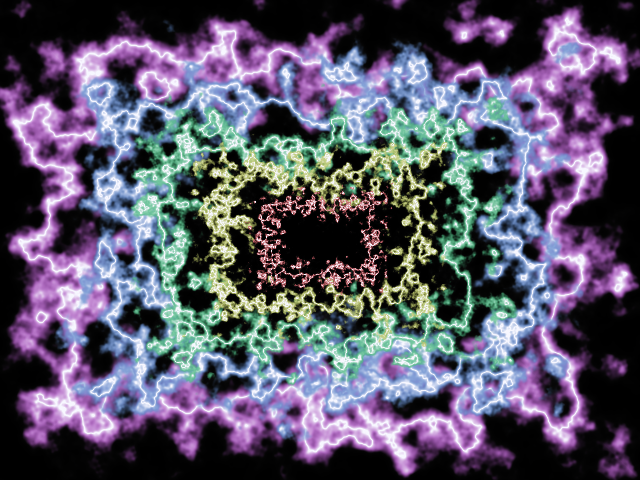
Reproduce this background procedurally as a Shadertoy shader.

```glsl
const int RING_COUNT = 5;
const float INNER_SIZE = 0.107;
const float OUTER_SIZE = 0.52;
const vec2 FRAME_HALF = vec2(1.0, 0.68);
const vec3 FILAMENT_COLOR = vec3(0.97, 0.97, 1.0);

// Red, yellow, green, blue and violet, from the centre outwards
const vec3 RING_COLORS[RING_COUNT] = vec3[RING_COUNT](
    vec3(0.72, 0.20, 0.23),
    vec3(0.68, 0.73, 0.27),
    vec3(0.18, 0.68, 0.42),
    vec3(0.28, 0.46, 0.76),
    vec3(0.64, 0.24, 0.73)
);

// Sine-free hash in 0..1
float hash21(vec2 cell) {
    vec3 h = fract(vec3(cell.xyx) * 0.1031);
    h += dot(h, h.yzx + 33.33);
    return fract((h.x + h.y) * h.z);
}

// Smooth value noise in 0..1
float valueNoise(vec2 p) {
    vec2 cell = floor(p);
    vec2 f = fract(p);
    f = f * f * (3.0 - 2.0 * f);
    float low = mix(hash21(cell), hash21(cell + vec2(1.0, 0.0)), f.x);
    float high = mix(hash21(cell + vec2(0.0, 1.0)), hash21(cell + 1.0), f.x);
    return mix(low, high, f.y);
}

// Layered noise centred on zero, rotated between octaves
float fbm(vec2 p, int octaves) {
    const mat2 turn = mat2(0.8, 0.6, -0.6, 0.8);
    float sum = 0.0;
    float gain = 0.5;
    for (int i = 0; i < octaves; i++) {
        sum += gain * (valueNoise(p) - 0.5);
        p = turn * p * 2.03 + 17.3;
        gain *= 0.47;
    }
    return sum;
}

// Square-cornered distance to a rectangular frame
float frameDistance(vec2 p, vec2 halfSize) {
    vec2 edge = abs(p) - halfSize;
    return max(edge.x, edge.y);
}

// Distance-like field around a ring whose outline is torn by noise
float ringField(vec2 q, float seed, float frequency, float roughness) {
    float warp = roughness * fbm(q * frequency + seed, 4);
    return abs(frameDistance(q, FRAME_HALF) + warp);
}

// Lay coloured haze over the base, then a white filament on top
vec3 addRing(vec3 base, float field, vec3 tint, float blur) {
    float haze = smoothstep(0.175, 0.035, field);
    float filament = exp(-field / (0.040 + blur));
    vec3 color = mix(base, tint, haze * 0.96);
    return mix(color, FILAMENT_COLOR, min(1.1 * filament, 1.0));
}

void mainImage(out vec4 fragColor, in vec2 fragCoord) {
    vec2 p = (fragCoord - 0.5 * iResolution.xy) / iResolution.y;
    float pixel = 1.0 / iResolution.y;
    vec3 color = vec3(0.0);

    // Nested rings from the outside in, each a scaled copy with its own noise
    for (int i = RING_COUNT - 1; i >= 0; i--) {
        float t = float(i) / float(RING_COUNT - 1);
        float size = mix(INNER_SIZE, OUTER_SIZE, pow(t, 1.1));
        float frequency = mix(10.5, 8.0, t);
        float roughness = mix(1.1, 0.72, t);
        float field = ringField(p / size, 31.7 * float(i + 2), frequency, roughness);
        color = addRing(color, field, RING_COLORS[i], 0.25 * pixel / size);
    }

    fragColor = vec4(color, 1.0);
}
```
